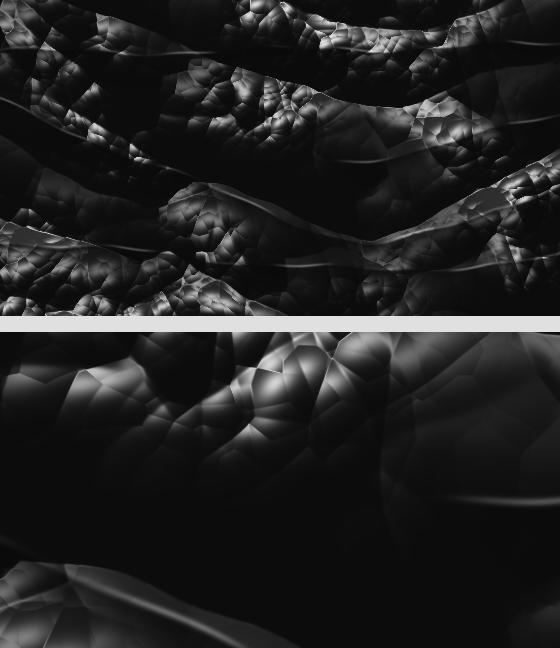
Top, the full canvas; bottom, a detail of the centre.
Write a Shadertoy shader that draws this texture.

```glsl
const float BASE_TONE = 0.048;
const float SHEEN = 0.13;
const float PEAK_TONE = 0.88;
const float CREASE_SHARPNESS = 55.0;
const float FACET_TILT = 0.85;
const float SHADOW_REACH = 0.085;
const float SHADOW_DEPTH = 0.72;
const float RIM_WIDTH = 0.004;
const vec2 LIGHT_SLOPE = vec2(-0.5, 0.866);

// Each long fold: lowest height, steepness, x of lowest point, x where it starts
const int FOLD_COUNT = 4;
const vec4 FOLDS[FOLD_COUNT] = vec4[](
    vec4(0.83, 0.02, 0.40, -1.0),
    vec4(0.17, 0.42, 1.20, -1.0),
    vec4(0.13, 0.09, 1.20, -1.0),
    vec4(0.45, 0.25, 1.05, 1.0));

vec2 hash2(vec2 p) {
    vec3 q = fract(p.xyx * vec3(0.1031, 0.1030, 0.0973));
    q += dot(q, q.yzx + 33.33);
    return fract((q.xx + q.yz) * q.zy);
}

// Slope of a smooth envelope of bowls, one per cell; bowls meet in creases
vec2 facetSlope(vec2 p) {
    vec2 cell = floor(p);
    vec2 slope = vec2(0.0);
    float total = 0.0;
    for (int j = -1; j <= 1; j++) {
        for (int i = -1; i <= 1; i++) {
            vec2 id = cell + vec2(i, j);
            vec2 d = p - id - hash2(id);
            float weight = exp(-CREASE_SHARPNESS * dot(d, d));
            vec2 tilt = FACET_TILT * (hash2(id + 57.0) - 0.5);
            slope += weight * (d + tilt);
            total += weight;
        }
    }
    return slope / max(total, 1e-35);
}

// Facets stretched along a turned frame, with the slope turned back
vec2 crumple(vec2 p, float angle, vec2 stretch) {
    float c = cos(angle), s = sin(angle);
    vec2 q = vec2(c * p.x + s * p.y, c * p.y - s * p.x) * stretch + 19.0;
    vec2 g = facetSlope(q) * stretch / max(stretch.x, stretch.y);
    return vec2(c * g.x - s * g.y, s * g.x + c * g.y);
}

float drape(float x, float centre) {
    return sqrt((x - centre) * (x - centre) + 0.02);
}

vec2 wander(vec2 p) {
    return vec2(sin(p.y * 7.0 + 2.0 * sin(p.x * 4.0)),
                sin(p.x * 6.0 + 2.0 * sin(p.y * 5.0 + 1.0)));
}

// Broad patches where the film is crinkled and catches the light
float glossPatches(vec2 p) {
    float n = sin(4.6 * p.x - 2.0 * p.y - 0.6 + 1.4 * sin(5.0 * p.y))
            + sin(8.0 * p.y + 2.6 * p.x + 1.5 * sin(3.7 * p.x + 1.0))
            + sin(11.0 * p.x + 6.0 * p.y + 1.2 * sin(9.0 * p.y + 2.0));
    return smoothstep(-0.65, 0.7, 0.5 * n);
}

// x: light left after fold shadows, y: bright edge along the folds
vec2 foldShading(vec2 p) {
    float lit = 1.0, rim = 0.0;
    for (int i = 0; i < FOLD_COUNT; i++) {
        vec4 fold = FOLDS[i];
        float phase = float(i) * 2.1;
        float wobble = 0.010 * sin(9.0 * p.x + phase)
                     + 0.004 * sin(25.0 * p.x + 3.0 * phase);
        float d = p.y - fold.x - fold.y * drape(p.x, fold.z) - wobble;
        float present = smoothstep(fold.w, fold.w + 0.2, p.x);
        float below = smoothstep(0.003, -0.006, d);
        lit *= 1.0 - present * SHADOW_DEPTH * below * exp(min(d, 0.0) / SHADOW_REACH);
        float broken = smoothstep(-0.3, 1.0, sin(7.0 * p.x + phase) * sin(17.0 * p.x + 1.0));
        float edge = (d - RIM_WIDTH) / RIM_WIDTH;
        rim += present * broken * exp(-edge * edge);
    }
    return vec2(lit, rim);
}

void mainImage(out vec4 fragColor, in vec2 fragCoord) {
    vec2 p = fragCoord / iResolution.y;
    vec2 warped = p + 0.022 * wander(p) + 0.005 * wander(p * 4.0);
    vec2 draped = warped - vec2(0.0, 0.42 * drape(p.x, 1.2));
    float gloss = glossPatches(p);
    float pleats = smoothstep(0.1, 0.9, cos((p.x + 0.25 * p.y - 1.06) * 9.5));

    // Long drapes, steep pleats, then ever finer crumples
    vec2 slope = 0.95 * crumple(draped, 0.0, vec2(1.8, 5.0));
    slope += 0.80 * pleats * crumple(warped, 0.27, vec2(13.0, 2.0));
    slope += 0.70 * crumple(warped, 0.7, vec2(7.0, 4.5));
    slope += mix(0.15, 0.55, gloss) * crumple(warped, -0.5, vec2(15.0, 10.0));
    slope += mix(0.08, 0.38, gloss) * crumple(warped, 0.9, vec2(31.0, 19.0));

    // A narrow softbox reflection over a faint broad sheen
    float facing = dot(slope, LIGHT_SLOPE);
    float across = dot(slope, vec2(LIGHT_SLOPE.y, -LIGHT_SLOPE.x));
    float offset = facing - 0.52;
    float glint = exp(-offset * offset / 0.055 - across * across / 0.45);
    float sheen = SHEEN * smoothstep(-0.35, 0.9, facing) * mix(0.5, 1.1, gloss);

    vec2 folds = foldShading(p);
    float tone = mix(BASE_TONE + sheen, PEAK_TONE, glint * mix(0.06, 1.0, gloss));
    tone = mix(0.035, tone, folds.x) + 0.28 * folds.y;
    fragColor = vec4(vec3(min(tone, PEAK_TONE)), 1.0);
}
```
